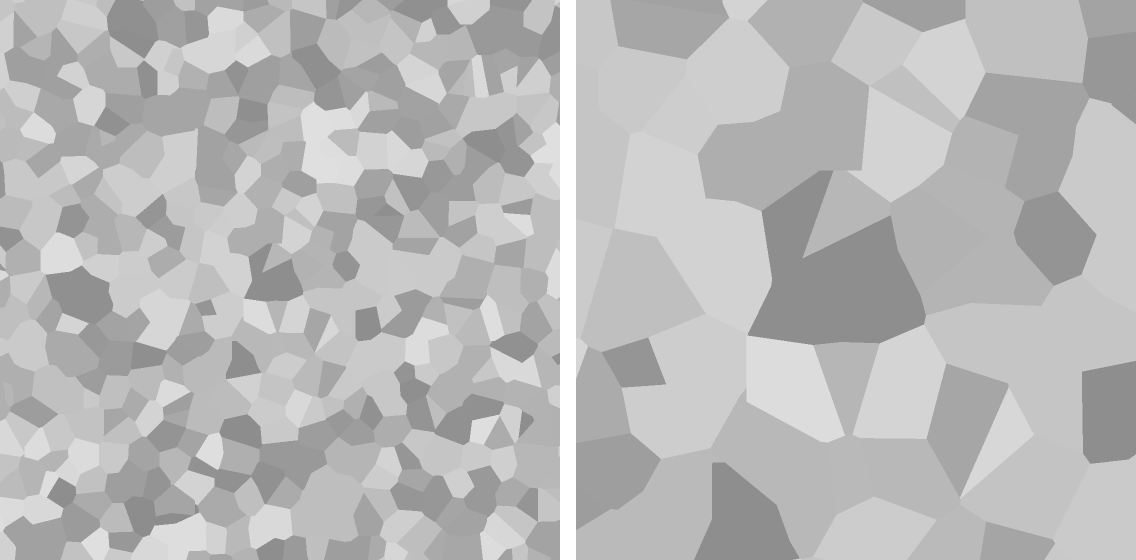
Left: the whole. Right: its middle third, enlarged.
Reproduce this texture procedurally as a Shadertoy shader.

```glsl
// Patchwork of flat grey angular fragments, with small cells merged into larger irregular patches.

float hash(vec2 p) {
    return fract(sin(dot(p, vec2(127.1, 311.7))) * 43758.5453);
}

vec2 hash2(vec2 p) {
    return vec2(hash(p), hash(p + 57.3));
}

// Nearest scattered site: xy is its position, zw its cell id.
// The wide scatter with a short search leaves some straight upright cuts.
vec4 nearestSite(vec2 p, float cells) {
    vec2 base = floor(p * cells);
    vec4 nearest = vec4(0.0);
    float best = 1e5;
    for (int y = -1; y <= 1; y++)
    for (int x = -1; x <= 1; x++) {
        vec2 id = base + vec2(x, y);
        vec2 site = id + 0.5 + 1.6 * (hash2(id + cells * 3.7) - 0.5);
        vec2 d = site - p * cells;
        float dist = dot(d, d);
        if (dist < best) {
            best = dist;
            nearest = vec4(site / cells, id);
        }
    }
    return nearest;
}

// Each fragment keeps its own grey or joins the coarser patch around its site.
float patchGrey(vec2 p) {
    float cells = 23.0;
    float tone = 0.0;
    float tint = 0.0;
    for (int level = 0; level < 3; level++) {
        vec4 site = nearestSite(p, cells);
        vec2 key = site.zw + cells * 1.9;
        tone = hash(key + 11.7);
        if (level == 1) tint = hash(key + 5.1) - 0.5;
        if (hash(key + 31.4) < 0.38 + 0.2 * float(level)) break;
        p = site.xy;
        cells *= 0.68;
    }
    return mix(0.555, 0.875, tone) + 0.012 * tint;
}

void mainImage(out vec4 fragColor, in vec2 fragCoord) {
    // Four samples per pixel smooth the edges
    float grey = 0.0;
    for (int i = 0; i < 4; i++) {
        vec2 offset = vec2(i % 2, i / 2) * 0.5 - 0.25;
        grey += 0.25 * patchGrey((fragCoord + offset) / iResolution.y);
    }
    fragColor = vec4(vec3(grey), 1.0);
}
```
